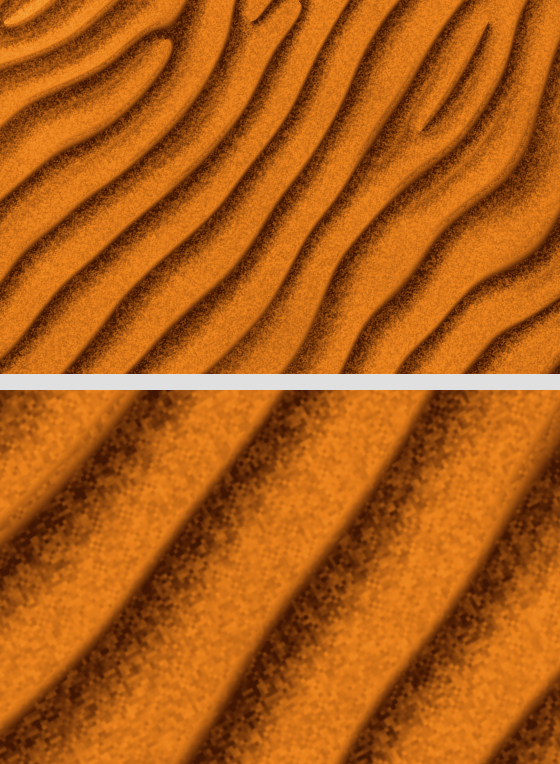
Top, the full canvas; bottom, a detail of the centre.
This texture is drawn by a Shadertoy shader. Its source:

```glsl
const float TAU = 6.2831853;
const vec3 SHADOW = vec3(0.34, 0.14, 0.02);
const vec3 SAND = vec3(0.91, 0.50, 0.105);
const vec3 GLINT = vec3(1.0, 0.74, 0.32);

float hash(vec2 p) {
    return fract(sin(dot(p, vec2(127.1, 311.7))) * 43758.5453);
}

float noise(vec2 p) {
    vec2 i = floor(p), f = fract(p);
    f = f * f * f * (f * (f * 6.0 - 15.0) + 10.0);
    return mix(mix(hash(i), hash(i + vec2(1, 0)), f.x),
               mix(hash(i + vec2(0, 1)), hash(i + vec2(1, 1)), f.x), f.y);
}

vec2 rotate(vec2 p, float angle) {
    float c = cos(angle), s = sin(angle);
    return vec2(c * p.x + s * p.y, c * p.y - s * p.x);
}

// Each fork adds one turn of phase, so a ridge starts or ends there.
float forks(vec2 p, int count) {
    float turns = 0.0;
    for (int i = 0; i < count; i++) {
        float k = float(i);
        vec2 centre = vec2((k + hash(vec2(k, 3.0))) * 1.5 / float(count),
                           mix(0.5, 1.05, sqrt(hash(vec2(k, 8.0)))));
        vec2 d = p - centre;
        turns += (mod(k, 2.0) * 2.0 - 1.0) * atan(d.y, d.x) / TAU;
    }
    return turns;
}

// Ridge count across the slope, steeper towards the right.
float ridgePhase(vec2 p) {
    vec2 q = rotate(p, 0.87);
    float bend = 1.15 * noise(q * vec2(2.3, 1.7) + 4.0);
    float wobble = 0.34 * noise(q * vec2(4.5, 5.5) + 17.0);
    return 4.8 * p.x - 6.0 * p.y + 1.7 * p.x * p.y + bend + wobble + forks(p, 6);
}

// Slow rise out of the shadow, then a crisp drop behind the crest.
float ridgeLight(float phase, float shadowWidth) {
    float t = fract(phase);
    return smoothstep(0.0, shadowWidth, t) * (1.0 - smoothstep(0.88, 1.0, t));
}

// Fine grains with a coarser clumping, centred on zero.
float sandGrain(vec2 p) {
    float fine = noise(rotate(p, 0.5) * 270.0) - 0.5;
    float clump = noise(rotate(p, 1.1) * 130.0) - 0.5;
    return fine + 0.45 * clump;
}

void mainImage(out vec4 fragColor, in vec2 fragCoord) {
    vec2 p = fragCoord / iResolution.y;
    vec2 along = rotate(p, 0.87);
    float grain = sandGrain(p);

    // Ridges, with a fainter crease that comes and goes
    float phase = ridgePhase(p) + 0.05 * grain;
    float shadowWidth = mix(0.32, 0.68, noise(along * vec2(3.0, 5.0) + 31.0));
    float light = ridgeLight(phase, shadowWidth);
    float creaseShare = smoothstep(0.5, 0.85, noise(along * vec2(2.5, 5.0) + 53.0));
    light *= 1.0 - 0.4 * creaseShare * (1.0 - ridgeLight(phase * 2.0 + 0.3, 0.6));

    // Flatter patches lose some of their relief
    float relief = mix(0.68, 1.05, smoothstep(0.15, 0.6, noise(along * vec2(2.0, 4.0) + 71.0)));
    float tone = mix(0.62, 0.04 + 0.87 * light, relief);

    // Rough grain in the hollows, smoother on the crests
    tone += grain * mix(0.52, 0.3, light);
    tone += 0.10 * (noise(p * 7.0 + 90.0) - 0.5);

    // Warm glow on the upper left crests
    float glow = smoothstep(0.55, 0.0, length(p - vec2(0.0, 1.0)));
    tone += 0.4 * glow * light * light;

    vec3 color = mix(SHADOW, SAND, clamp(tone, -0.15, 1.0));
    color = mix(color, GLINT, clamp((tone - 1.0) * 1.3, 0.0, 1.0));
    fragColor = vec4(max(color, 0.0), 1.0);
}
```
